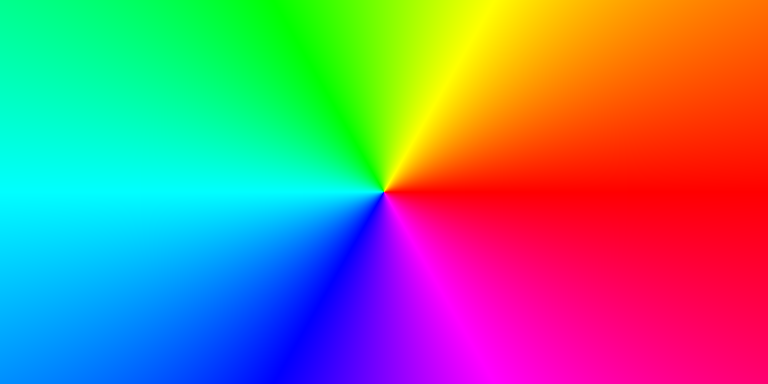
This background is drawn by a Shadertoy shader. Its source:

```glsl
// Draws a full-saturation hue wheel sweeping around the canvas centre.

#define CENTER vec2(0.5, 0.5)   // pivot, as a fraction of the canvas
#define HUE_OFFSET 0.0          // hue at the right-hand ray, in turns
#define SATURATION 1.0
#define BRIGHTNESS 1.0

const float TAU = 6.2831853;

// Piecewise linear hue ramp: red, yellow, green, cyan, blue, magenta
vec3 hueToRgb(float hue) {
    vec3 channelPhase = fract(hue + vec3(0.0, 2.0, 1.0) / 3.0);
    return clamp(abs(channelPhase * 6.0 - 3.0) - 1.0, 0.0, 1.0);
}

void mainImage(out vec4 fragColor, in vec2 fragCoord) {
    // Position relative to the pivot, in units of canvas height
    vec2 p = (fragCoord - CENTER * iResolution.xy) / iResolution.y;
    float pixel = 1.0 / iResolution.y;
    float radius = length(p);

    // Counter-clockwise angle selects the hue
    float angle = radius > 0.0 ? atan(p.y, p.x) : 0.0;
    vec3 hueColor = hueToRgb(angle / TAU + HUE_OFFSET);
    vec3 color = BRIGHTNESS * mix(vec3(1.0), hueColor, SATURATION);

    // Soften the pivot, where all hues meet inside one pixel
    color = mix(vec3(0.5 * BRIGHTNESS), color, smoothstep(0.0, 0.7 * pixel, radius));

    fragColor = vec4(color, 1.0);
}
```
